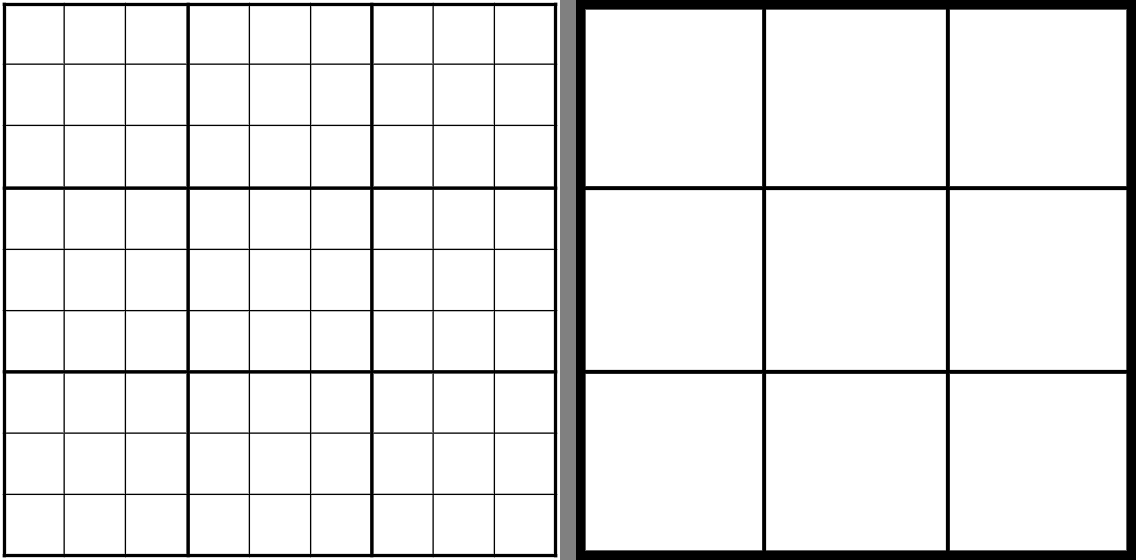
Left: the whole. Right: its middle third, enlarged.
Reproduce this pattern procedurally as a Shadertoy shader.

```glsl
// Ink coverage of a straight stroke, from distance to its centre line
float stroke(float dist, float halfWidth, float pixel) {
    return clamp((halfWidth - abs(dist)) / pixel + 0.5, 0.0, 1.0);
}

void mainImage(out vec4 fragColor, in vec2 fragCoord) {
    float side = min(iResolution.x, iResolution.y);
    vec2 uv = (fragCoord - 0.5 * iResolution.xy) / side + 0.5;
    uv.y = 1.0 - uv.y;

    // Cell units: the nine by nine board spans 0 to 9, counted from the top left
    vec2 cell = (uv - 1.0 / 128.0) * 64.0 / 7.0;
    float pixel = 64.0 / 7.0 / side;
    float ink = 0.0;

    // Heavy rules every third line, hairlines between
    for (int i = 0; i <= 9; i++) {
        bool heavy = i % 3 == 0;
        float halfWidth = heavy ? 0.0286 : 0.0108;
        // Hairlines of the first block sit slightly closer to the border
        float position = float(i) - (i < 3 && !heavy ? 0.024 : 0.0);
        vec2 d = cell - position;
        ink = max(ink, max(stroke(d.x, halfWidth, pixel), stroke(d.y, halfWidth, pixel)));
    }

    // Trim all rules at the outer edge of the border
    vec2 fromCentre = abs(cell - 4.5);
    ink *= stroke(max(fromCentre.x, fromCentre.y), 4.5286, pixel);

    fragColor = vec4(vec3(1.0 - ink), 1.0);
}
```
